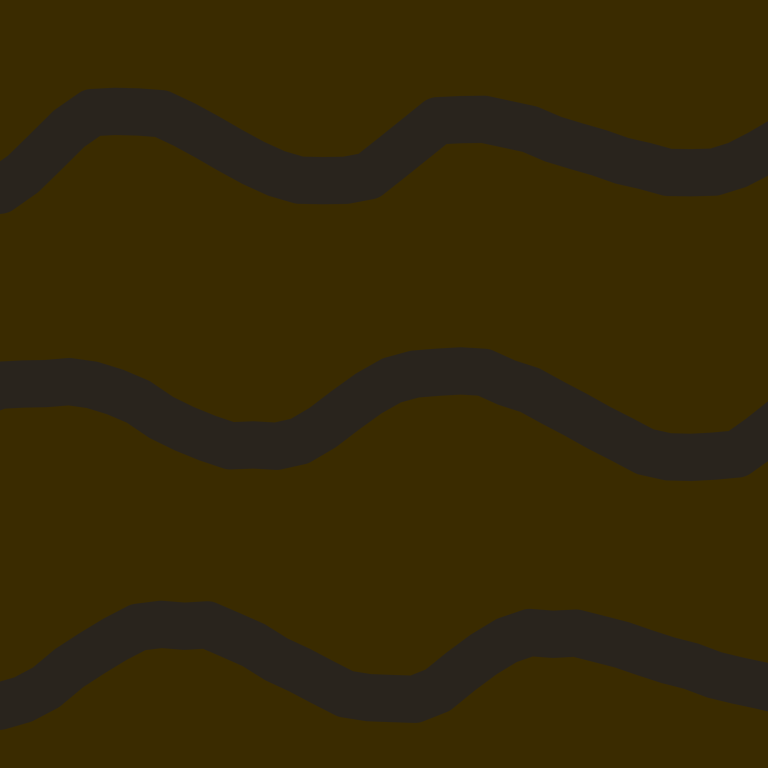
Give the GLSL for this pattern, as a Shadertoy shader.

```glsl
const vec3 GROUND_COLOR = vec3(0.229, 0.169, 0.000);
const vec3 BAND_COLOR   = vec3(0.160, 0.141, 0.112);

const int   ROWS        = 3;
const float HALF_WIDTH  = 0.0308;  // half the thickness of a band
const float KNOT_STEP   = 0.030;   // spacing of the knots along a band
const float KNOT_JITTER = 0.0022;  // uneven hand movement at each knot
const float PLATEAU     = 1.12;    // above 1 flattens crests and troughs
const float PI          = 3.14159;

// Per row, from the bottom: baseline, amplitude at the left, amplitude at the right
const vec3 HEIGHT[ROWS] = vec3[ROWS](
    vec3(0.135, 0.056, 0.034),
    vec3(0.464, 0.037, 0.061),
    vec3(0.806, 0.055, 0.026));

// Per row: first trough, wavelength, rising share of the first wave and of later ones
const vec4 WAVE[ROWS] = vec4[ROWS](
    vec4(-0.03, 0.550, 0.47, 0.34),
    vec4(-0.25, 0.580, 0.55, 0.41),
    vec4(-0.03, 0.475, 0.39, 0.33));

// Integer hash of a knot and its row, from 0 to 1
float hash(int knot, int row) {
    uint h = uint(knot + 64) * 747796405u + uint(row + 1) * 2891336453u;
    h = (h ^ (h >> 16)) * 2246822519u;
    h = (h ^ (h >> 13)) * 3266489917u;
    return float((h ^ (h >> 16)) & 65535u) / 65535.0;
}

// Skewed wave with flattened ends: trough at whole phases, short rise, long fall
float skewedWave(float phase, float rise) {
    float t = fract(phase);
    float climb = t < rise ? t / rise : (1.0 - t) / (1.0 - rise);
    return clamp(-PLATEAU * cos(PI * climb), -1.0, 1.0);
}

// Point on the centre line of a band
vec2 bandKnot(int knot, int row) {
    float x = float(knot) * KNOT_STEP;
    vec3 height = HEIGHT[row];
    vec4 wave = WAVE[row];
    float phase = (x - wave.x) / wave.y;
    float rise = phase < 1.0 ? wave.z : wave.w;
    float amplitude = mix(height.y, height.z, x);
    float jitter = (2.0 * hash(knot, row) - 1.0) * KNOT_JITTER;
    return vec2(x, height.x + amplitude * skewedWave(phase, rise) + jitter);
}

float segmentDistance(vec2 p, vec2 a, vec2 b) {
    vec2 ab = b - a;
    float along = clamp(dot(p - a, ab) / dot(ab, ab), 0.0, 1.0);
    return length(p - a - along * ab);
}

// Distance to the stroke through the knots near p
float bandDistance(vec2 p, int row) {
    int first = int(floor(p.x / KNOT_STEP)) - 2;
    vec2 previous = bandKnot(first, row);
    float nearest = 1.0;
    for (int i = 1; i <= 5; i++) {
        vec2 next = bandKnot(first + i, row);
        nearest = min(nearest, segmentDistance(p, previous, next));
        previous = next;
    }
    return nearest - HALF_WIDTH;
}

void mainImage(out vec4 fragColor, in vec2 fragCoord) {
    vec2 uv = fragCoord / iResolution.xy;
    float edge = 0.75 / iResolution.y;

    float dist = 1.0;
    for (int row = 0; row < ROWS; row++) {
        dist = min(dist, bandDistance(uv, row));
    }

    float coverage = 1.0 - smoothstep(-edge, edge, dist);
    fragColor = vec4(mix(GROUND_COLOR, BAND_COLOR, coverage), 1.0);
}
```
